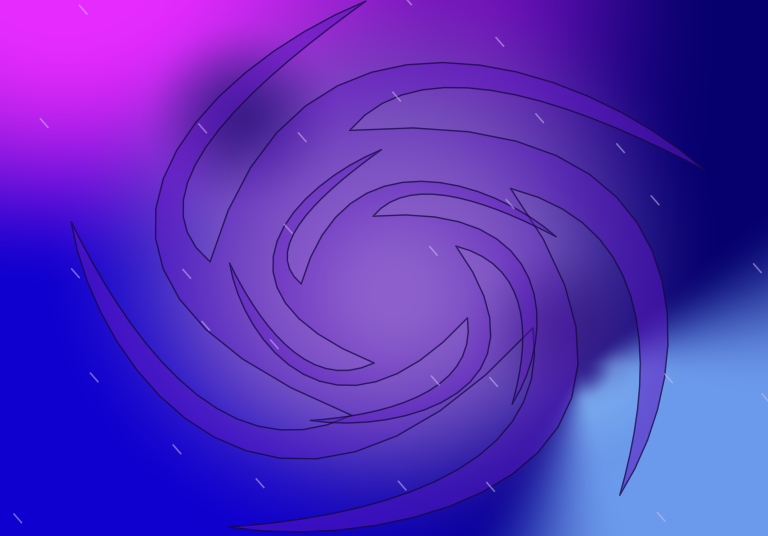
Write a Shadertoy shader that draws this background.

```glsl
// Two nested five-armed translucent spirals over a violet, blue and cyan glow.

const float ASPECT = 1.43;
const float TURN = 1.2566371;              // one fifth of a circle
const vec2 SPIRAL_SIZE = vec2(0.623, 0.528);

const vec3 BLUE = vec3(0.06, 0.00, 0.81);
const vec3 NAVY = vec3(0.02, 0.00, 0.43);
const vec3 MAGENTA = vec3(0.90, 0.17, 1.00);
const vec3 PURPLE = vec3(0.47, 0.07, 0.73);
const vec3 SKY = vec3(0.42, 0.60, 0.92);
const vec3 PALE_SKY = vec3(0.49, 0.72, 0.96);
const vec3 LAVENDER = vec3(0.50, 0.37, 0.74);
const vec3 ORCHID = vec3(0.57, 0.38, 0.82);
const vec3 VIOLET = vec3(0.36, 0.09, 0.75);
const vec3 SHADOW = vec3(0.19, 0.09, 0.50);
const vec3 INK = vec3(0.07, 0.03, 0.25);

vec2 hash22(vec2 cell) {
    vec3 h = fract(cell.xyx * vec3(0.1031, 0.1030, 0.0973));
    h += dot(h, h.yzx + 33.33);
    return fract((h.xx + h.yz) * h.zy);
}

// Soft elliptical spot: one at the centre, zero outside the radii
float spot(vec2 p, vec2 centre, vec2 radii) {
    float fall = max(0.0, 1.0 - length((p - centre) / radii));
    return fall * fall * (3.0 - 2.0 * fall);
}

float segmentDistance(vec2 p, vec2 a, vec2 b) {
    vec2 ab = b - a;
    float t = clamp(dot(p - a, ab) / max(dot(ab, ab), 1e-8), 0.0, 1.0);
    return length(p - a - ab * t);
}

// Walks a cubic curve, updating the nearest distance and the inside sign
void traceCurve(vec2 p, vec2 a, vec2 b, vec2 c, vec2 d, inout float dist, inout float side) {
    vec2 last = a;
    for (int i = 1; i <= 16; i++) {
        float t = float(i) / 16.0, s = 1.0 - t;
        vec2 next = s * s * s * a + 3.0 * s * t * (s * b + t * c) + t * t * t * d;
        dist = min(dist, segmentDistance(p, last, next));
        if ((last.y > p.y) != (next.y > p.y)) {
            float crossing = last.x + (p.y - last.y) * (next.x - last.x) / (next.y - last.y);
            if (p.x < crossing) side = -side;
        }
        last = next;
    }
}

// Turns a point to arm k, stretches it and adds an uneven drift
vec2 armPoint(vec2 v, float k, float drift) {
    float c = cos(k * TURN), s = sin(k * TURN);
    float wave = 2.618 - 2.0 * k * TURN;
    return mat2(c, -s, s, c) * v * SPIRAL_SIZE + drift * vec2(cos(wave), sin(wave));
}

vec2 notchPoint(float k) {
    return armPoint(vec2(-0.499, -0.018), k, 0.030) + vec2(-0.013, 0.034);
}

// Signed distance to the spiral outline, negative inside
float spiralDistance(vec2 p) {
    float dist = 10.0, side = 1.0;
    for (int i = 0; i < 5; i++) {
        float k = float(i);
        vec2 tip = armPoint(vec2(-0.096, 0.996), k, 0.0);
        vec2 outerA = armPoint(vec2(-1.179, 0.018), k, 0.024);
        vec2 outerB = armPoint(vec2(-0.580, 0.765), k, 0.0);
        vec2 innerA = armPoint(vec2(-0.380, 0.753), k, 0.0);
        vec2 innerB = armPoint(vec2(-0.803, 0.318), k, 0.018);
        traceCurve(p, notchPoint(k - 1.0), outerA, outerB, tip, dist, side);
        traceCurve(p, tip, innerA, innerB, notchPoint(k), dist, side);
    }
    return dist * side;
}

vec3 backdrop(vec2 p) {
    vec3 colour = mix(BLUE, NAVY, smoothstep(0.25, 1.3, p.x - 0.1 * (1.0 - p.y)));
    colour = mix(colour, PURPLE, 0.95 * smoothstep(0.45, 1.0, p.y) * smoothstep(1.36, 0.85, p.x));
    colour = mix(colour, MAGENTA, smoothstep(0.62, 0.12, length((p - vec2(0.12, 1.08)) * vec2(0.8, 1.0))));
    // Cyan fan opening to the lower right
    vec2 fan = p - vec2(1.08, 0.32);
    float reach = length(fan);
    float wedge = smoothstep(0.12, 0.85, dot(fan / max(reach, 1e-4), vec2(0.74, -0.67)));
    wedge *= smoothstep(0.0, 0.07, reach);
    colour = mix(colour, mix(PALE_SKY, SKY, smoothstep(0.0, 0.2, reach)), wedge);
    // Central haze and its two dark hollows
    float haze = smoothstep(0.60, 0.16, length((p - vec2(0.71, 0.52)) * vec2(0.93, 1.05)));
    colour = mix(colour, LAVENDER, 0.95 * haze * (1.0 - 0.6 * wedge));
    colour = mix(colour, SHADOW, 0.85 * spot(p, vec2(0.45, 0.78), vec2(0.20, 0.19)));
    return mix(colour, SHADOW, 0.80 * spot(p, vec2(1.05, 0.39), vec2(0.20, 0.17)));
}

// Lays a translucent spiral with a thin dark rim over the colour
vec3 drawSpiral(vec3 colour, vec2 p, vec2 centre, float size, float opacity, float pixel) {
    vec2 local = (p - centre) / size;
    float d = spiralDistance(local) * size;
    float inside = smoothstep(pixel, -pixel, d) * smoothstep(0.05, 0.55, length(local));
    colour = mix(colour, VIOLET, opacity * inside);
    return mix(colour, INK, 0.75 * smoothstep(0.0008 + pixel, 0.0, abs(d)));
}

// Short slanted glints, one at most in each grid cell
float glints(vec2 p, float pixel) {
    vec2 grid = p / 0.22, cell = floor(grid);
    vec2 centre = (cell + 0.15 + 0.7 * hash22(cell)) * 0.22;
    vec2 slant = vec2(0.007, -0.008);
    return smoothstep(0.001 + pixel, 0.0, segmentDistance(p, centre - slant, centre + slant));
}

void mainImage(out vec4 fragColor, in vec2 fragCoord) {
    vec2 p = fragCoord / iResolution.xy * vec2(ASPECT, 1.0);
    float pixel = 1.0 / iResolution.y;
    vec3 colour = backdrop(p);
    colour = mix(colour, ORCHID, 0.8 * spot(p, vec2(0.70, 0.46), vec2(0.45, 0.40)));
    colour = drawSpiral(colour, p, vec2(0.741, 0.472), 1.0, 0.55, pixel);
    colour = drawSpiral(colour, p, vec2(0.741, 0.450), 0.515, 0.42, pixel);
    colour = mix(colour, vec3(0.80, 0.74, 0.95), 0.55 * glints(p, pixel));
    fragColor = vec4(colour, 1.0);
}
```
